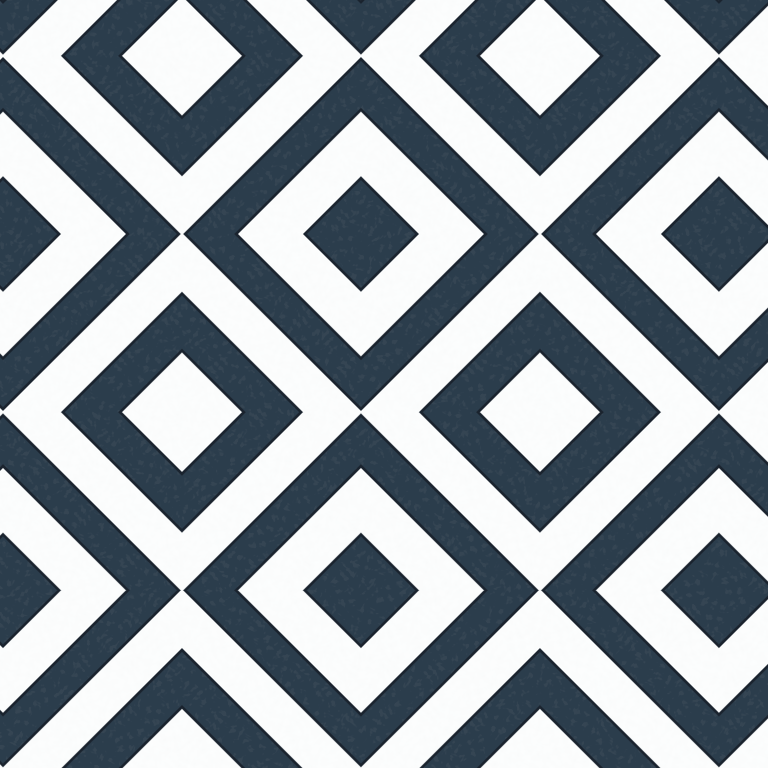
Give the GLSL for this pattern, as a Shadertoy shader.

```glsl
const vec3 WHITE = vec3(0.985, 0.99, 0.99);
const vec3 NAVY = vec3(0.17, 0.24, 0.30);
const vec3 LIGHT_NAVY = vec3(0.23, 0.29, 0.34);
const vec3 INK = vec3(0.09, 0.12, 0.16);

const vec2 PERIOD = vec2(0.4661, 0.4640);
const vec2 CENTRE = vec2(0.4700, 0.6953);

// Diamond (L1) radius from the nearest lattice point
float diamondRadius(vec2 cell) {
    vec2 local = abs(fract(cell + 0.5) - 0.5);
    return local.x + local.y;
}

// Negative between the inner and outer radius
float ring(float radius, float inner, float outer) {
    return max(inner - radius, radius - outer);
}

// Signed distance to the dark shapes, in canvas units
float darkShapes(vec2 p, vec2 centre, vec2 period) {
    vec2 cell = (p - centre) / period;
    float framed = diamondRadius(cell);
    float open = diamondRadius(cell + 0.5);

    // Framed cells hold a solid core; open cells hold a single ring
    float core = framed - 0.162;
    float frame = ring(framed, 0.3435, 0.4965);
    float middle = ring(open, 0.1676, 0.338);
    return min(min(core, frame), middle) * period.x * 0.70711;
}

// Fine mottling from layered, rotated sines
float mottle(vec2 p, float frequency) {
    float sum = 0.0;
    float weight = 0.5;
    for (int i = 0; i < 3; i++) {
        sum += weight * sin(p.x * frequency + 2.0 * sin(p.y * frequency * 0.37))
                      * sin(p.y * frequency + 2.0 * sin(p.x * frequency * 0.43));
        p = mat2(0.8, 0.6, -0.6, 0.8) * p + 0.37;
        frequency *= 1.7;
        weight *= 0.6;
    }
    return sum;
}

void mainImage(out vec4 fragColor, in vec2 fragCoord) {
    vec2 p = fragCoord / iResolution.y;
    float soft = max(0.75 / iResolution.y, 0.0010);
    float d = darkShapes(p, CENTRE, PERIOD);
    float grain = mottle(p, 260.0);

    // Navy fill with faint lighter flecks and a darker rim
    vec3 fill = mix(NAVY, LIGHT_NAVY, 0.6 * smoothstep(0.15, 0.5, grain));
    float rim = smoothstep(-0.0045, -0.0025, d);
    fill = mix(fill, INK, 0.85 * rim);

    // Paper with a barely visible variation
    vec3 paper = WHITE + 0.006 * grain;

    vec3 colour = mix(fill, paper, smoothstep(-soft, soft, d));
    fragColor = vec4(clamp(colour, 0.0, 1.0), 1.0);
}
```
